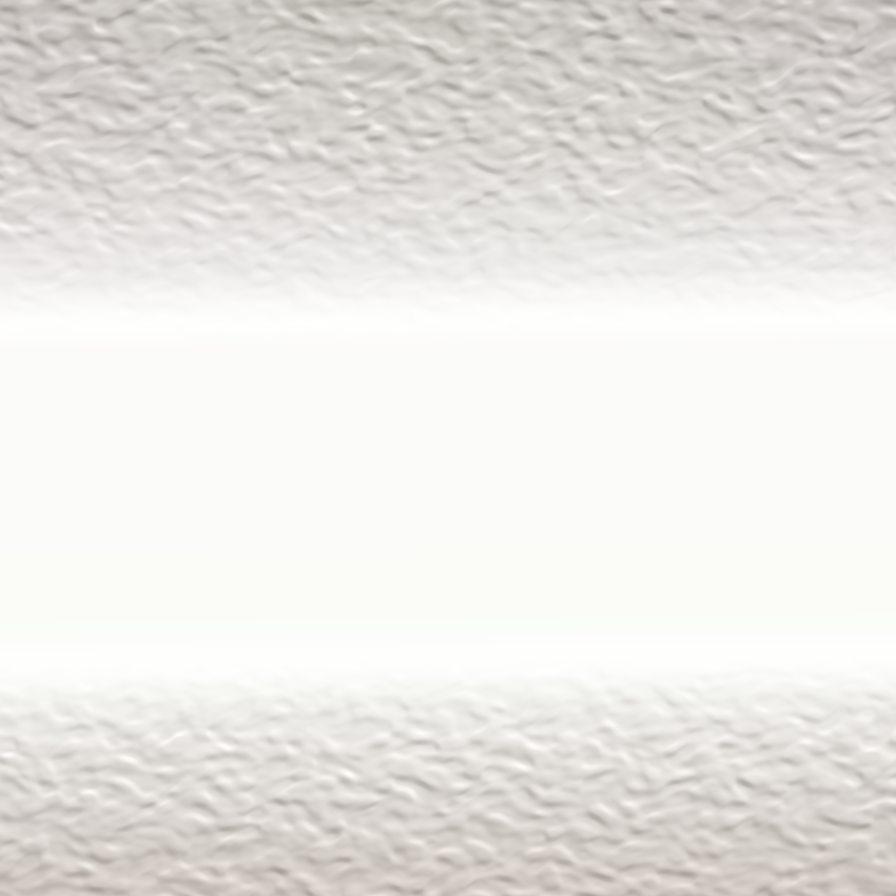
Write a WebGL 2 fragment shader that draws this texture.

```glsl
#version 300 es
precision highp float;

#define BAND_TOP 0.640
#define BAND_BOTTOM 0.258
#define BAND_TILT 0.010
#define GRAIN_SCALE vec2(46.0, 76.0)
#define WARP_AMOUNT 0.22
#define RELIEF_TOP 0.150
#define RELIEF_BOTTOM 0.135
#define LIGHT_STEP vec2(0.13, 0.42)

uniform vec2 u_resolution;
out vec4 fragColor;

vec3 hash3(vec2 cell) {
    vec3 p = fract(cell.xyx * vec3(0.1031, 0.1030, 0.0973));
    p += dot(p, p.yxz + 33.33);
    return fract((p.xxy + p.yzz) * p.zyx);
}

// Cellular noise: one soft signed bump per jittered cell
float bumps(vec2 p) {
    vec2 cell = floor(p);
    float sum = 0.0;
    for (int j = -1; j <= 1; j++) {
        for (int i = -1; i <= 1; i++) {
            vec2 id = cell + vec2(i, j);
            vec3 rnd = hash3(id + 200.0);
            vec2 d = p - id - mix(vec2(0.1), vec2(0.9), rnd.xy);
            float height = rnd.z * 2.0 - 1.0;
            sum += sign(height) * (0.45 + 0.55 * abs(height)) * exp(-5.0 * dot(d, d));
        }
    }
    return sum;
}

// Wrinkled height: gently bent pebbles with steep sides, plus faint pits
float wrinkles(vec2 p) {
    vec2 q = p + WARP_AMOUNT * vec2(sin(p.y * 1.1 + 2.0 * sin(p.x * 0.37)),
                                    sin(p.x * 1.2 + 1.7 * sin(p.y * 0.43)));
    float broad = bumps(q);
    float pebble = broad / sqrt(0.25 + broad * broad);
    return 0.62 * pebble + 0.16 * bumps(q * 1.6 + 17.0);
}

// Darkening that grows away from the bright band
float falloff(float t, float rate) {
    t = max(t, 0.0);
    return smoothstep(-0.02, 0.18, t) * (1.0 - exp(-rate * t)) / (1.0 - exp(-rate));
}

void main() {
    vec2 uv = gl_FragCoord.xy / u_resolution;
    float y = uv.y - BAND_TILT * (uv.x - 0.5);
    float above = (y - BAND_TOP) / (1.0 - BAND_TOP);
    float below = (BAND_BOTTOM - y) / BAND_BOTTOM;
    float topShade = falloff(above, 1.6);
    float bottomShade = falloff(below, 1.2);

    // Bright band, faintly green in its lower half, with white rims
    vec3 bandUpper = vec3(0.986, 0.985, 0.981);
    vec3 bandLower = vec3(0.984, 0.990, 0.973);
    vec3 color = mix(bandLower, bandUpper, smoothstep(0.36, 0.47, y));
    float rim = exp(-pow((y - BAND_TOP) / 0.015, 2.0))
              + exp(-pow((y - BAND_BOTTOM - 0.010) / 0.022, 2.0));
    color = mix(color, vec3(0.997, 0.997, 0.994), min(rim, 1.0));

    // Warm grey above, rosy grey below, with slow tint drift
    float drift = sin(uv.x * 5.0 + 1.5 * sin(uv.y * 6.0)) * 0.003;
    vec3 topLoss = vec3(0.186, 0.204, 0.216) + vec3(drift, -drift, drift);
    vec3 bottomLoss = vec3(0.170, 0.204, 0.190 + 0.02 * bottomShade);
    color -= topLoss * topShade + bottomLoss * bottomShade;
    float corner = pow(abs(uv.x * 2.0 - 1.0), 3.0);
    color -= 0.014 * corner * (topShade * topShade + bottomShade * bottomShade);

    // Embossed leather grain lit from above
    vec2 p = uv * GRAIN_SCALE;
    float relief = wrinkles(p) - wrinkles(p + LIGHT_STEP);
    relief = relief > 0.0 ? relief * 0.85 : relief * 1.1;
    float strength = RELIEF_TOP * smoothstep(-0.08, 0.65, above)
                   + RELIEF_BOTTOM * smoothstep(-0.06, 0.45, below);
    color += relief * strength * vec3(0.98, 1.0, 1.02);

    fragColor = vec4(clamp(color, 0.0, 1.0), 1.0);
}
```
